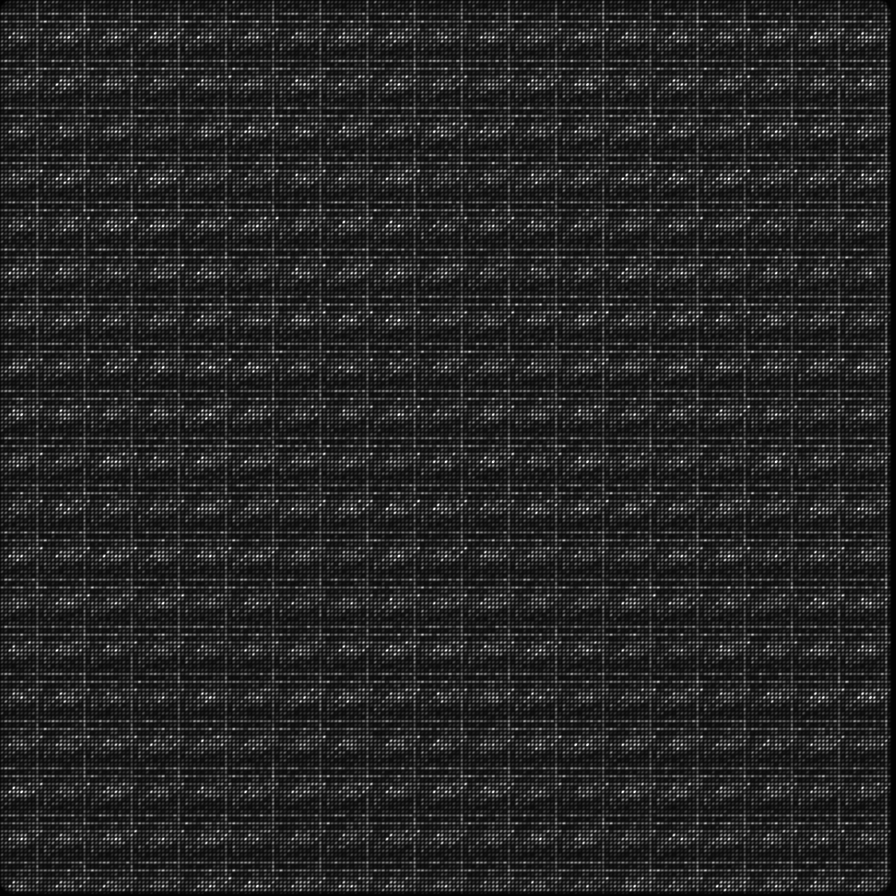
A Shadertoy shader for this pattern:

```glsl
// Dark woven cloth: a 19 x 19 grid of repeats, each a square lattice of 12 x 12 stitches.
// Every repeat holds a bright twill smear rising to the right, dashed weft rows and a
// dotted warp column; hashes vary the stitches, and a rounded dark rim closes the edge.

const float REPEATS = 19.0;
const float STITCHES = 12.0;            // stitches per repeat, a multiple of the twill step
const float TWILL_STEP = 3.0;
const vec2 STITCH_SIZE = vec2(0.40, 0.28); // along and across the slant
const vec2 DASH_SIZE = vec2(0.55, 0.28);   // along and across a weft or warp thread
const vec2 SMEAR_CENTER = vec2(0.43, 0.21);
const vec2 SMEAR_SIZE = vec2(0.30, 0.17);
const float SMEAR_SLOPE = 0.20;
const float SMEAR_LIGHT = 0.52;
const float BAND_SHARE = 0.50;          // smear light that runs on between repeats
const float BASE_LIGHT = 0.17;
const float WEFT_LIGHT = 0.30;
const float WARP_LIGHT = 0.24;
const vec3 WEFT_ROWS = vec3(4.0, 6.0, 8.0);
const vec3 WEFT_STRENGTH = vec3(0.5, 1.0, 0.9);
const float WARP_COLUMN = 9.0;
const float WEAR = 0.35;
const float REPEAT_WEAR = 0.15;
const vec3 GROUND = vec3(0.034);
const vec3 RIM = vec3(0.008);
const vec2 CLOTH_MIN = vec2(0.0, 0.004);
const vec2 CLOTH_MAX = vec2(0.993, 1.0);
const float CORNER_RADIUS = 0.016;
const float RIM_SOFTNESS = 0.003;
const int SAMPLES = 3;

float hash(vec2 p) {
    vec3 q = fract(vec3(p.xyx) * 0.1031);
    q += dot(q, q.yzx + 33.33);
    return fract((q.x + q.y) * q.z);
}

// Signed offset from a center within one wrapped repeat
vec2 wrapOffset(vec2 p, vec2 center) {
    return fract(p - center + 0.5) - 0.5;
}

float softDot(vec2 p, vec2 size) {
    p /= size;
    return exp(-dot(p, p));
}

// Slanted stitches, weft dashes and warp dots over the ground
vec3 weave(vec2 uv) {
    vec2 p = uv * REPEATS * STITCHES;
    vec2 id = floor(p);
    vec2 q = p - id - 0.5;
    vec2 local = mod(id, STITCHES);

    // Smear: a band that swells and climbs within each repeat
    vec2 offset = wrapOffset((id + 0.5) / STITCHES, SMEAR_CENTER);
    offset.y -= SMEAR_SLOPE * offset.x;
    vec2 falloff = exp(-offset * offset / (SMEAR_SIZE * SMEAR_SIZE));
    float smear = falloff.y * mix(BAND_SHARE, 1.0, falloff.x);
    smear *= 1.0 + REPEAT_WEAR * (2.0 * hash(floor(id / STITCHES) + 91.0) - 1.0);

    // Twill: every third diagonal of the smear lies on top
    float twill = 1.0 - step(0.5, mod(local.x - local.y + STITCHES, TWILL_STEP));
    float smearTone = (0.65 + 0.7 * hash(local + 37.0)) * (0.75 + 0.75 * twill);
    float baseTone = 0.4 + 1.2 * hash(local + 13.0);
    float light = BASE_LIGHT * baseTone + SMEAR_LIGHT * smear * smearTone;

    // Straight threads, strongest away from the smear
    vec3 onRow = 1.0 - step(0.5, abs(local.y - WEFT_ROWS));
    float weft = WEFT_LIGHT * dot(onRow, WEFT_STRENGTH) * (0.45 + hash(local + 71.0));
    float onColumn = 1.0 - step(0.5, abs(local.x - WARP_COLUMN));
    float warp = WARP_LIGHT * onColumn * (1.0 - falloff.y) * (0.6 + 0.8 * hash(local + 53.0));

    vec2 slant = vec2(q.x + q.y, q.x - q.y) * 0.7071;
    float value = light * softDot(slant, STITCH_SIZE);
    value += weft * softDot(q, DASH_SIZE) + warp * softDot(q.yx, DASH_SIZE);
    value *= 1.0 + WEAR * (2.0 * hash(id + 5.0) - 1.0);
    return GROUND + value;
}

float roundedBox(vec2 p, vec2 low, vec2 high, float radius) {
    vec2 d = abs(p - 0.5 * (low + high)) - 0.5 * (high - low) + radius;
    return length(max(d, 0.0)) + min(max(d.x, d.y), 0.0) - radius;
}

void mainImage(out vec4 fragColor, in vec2 fragCoord) {
    // Average sub-pixel samples of the fine weave
    vec3 color = vec3(0.0);
    for (int y = 0; y < SAMPLES; y++) {
        for (int x = 0; x < SAMPLES; x++) {
            vec2 jitter = (vec2(x, y) + 0.5) / float(SAMPLES) - 0.5;
            color += weave((fragCoord + jitter) / iResolution.xy);
        }
    }
    color /= float(SAMPLES * SAMPLES);

    // Slight fade downward and the dark rim
    vec2 uv = fragCoord / iResolution.xy;
    color *= mix(0.95, 1.05, uv.y);
    float edge = roundedBox(uv, CLOTH_MIN, CLOTH_MAX, CORNER_RADIUS);
    color = mix(color, RIM, smoothstep(-RIM_SOFTNESS, RIM_SOFTNESS, edge));
    fragColor = vec4(color, 1.0);
}
```
